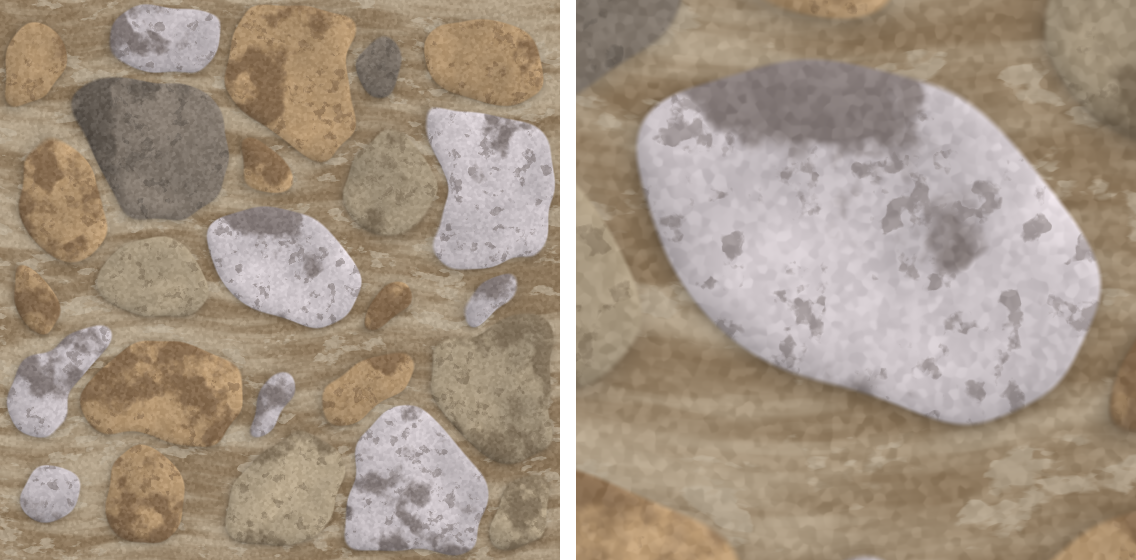
Left: the whole. Right: its middle third, enlarged.
Give the GLSL for this texture, as a WebGL 2 fragment shader.

```glsl
#version 300 es
precision highp float;
// Weathered river stones of mixed size and colour, bedded in streaked tan mortar.
uniform vec2 u_resolution;
out vec4 fragColor;

vec2 hash2(vec2 p) {
  return fract(sin(vec2(dot(p, vec2(127.1, 311.7)), dot(p, vec2(269.5, 183.3)))) * 43758.5);
}

// Cellular noise: random cell values blended by distance to the cell points
float cellNoise(vec2 p) {
  vec2 cell = floor(p);
  float total = 0.0, weights = 0.0;
  for (int y = -1; y <= 1; y++)
    for (int x = -1; x <= 1; x++) {
      vec2 c = cell + vec2(x, y);
      vec2 toPoint = c + hash2(c) - p;
      float w = exp(-6.0 * dot(toPoint, toPoint));
      total += w * hash2(c + 17.3).x;
      weights += w;
    }
  return total / weights;
}

float layeredNoise(vec2 p) {
  float total = 0.0, amp = 0.53;
  for (int i = 0; i < 4; i++) {
    total += amp * cellNoise(p);
    p = mat2(1.6, 1.3, -1.3, 1.6) * p + 5.7;
    amp *= 0.5;
  }
  return total;
}

// Approximate signed distance to an ellipse
float ellipse(vec2 p, vec2 radii) {
  float k0 = length(p / radii);
  float k1 = length(p / (radii * radii));
  return k0 * (k0 - 1.0) / (k1 + 0.001);
}

// Ellipses pressed against each other: x = signed distance, y = stone index
vec2 stones(vec2 p) {
  p += 0.006 * sin(p.yx * vec2(23.0, 27.0) + vec2(1.0, 4.0));
  p += 0.0025 * sin(p.yx * vec2(71.0, 63.0) + p * 40.0);
  const float sharpness = 75.0;
  float nearest = 2.0, owner = 0.0, others = 0.0;
  for (int i = 0; i < 25; i++) {
    float n = float(i);
    vec2 cell = vec2(i % 5, i / 5);
    vec2 h = hash2(cell + 3.0);
    vec2 center = (cell + 0.5 + 0.5 * (hash2(cell + 41.0) - 0.5)) / 5.0;
    float size = mix(0.062, 0.2, fract(n * 0.31));
    float a = h.x * 3.14;
    vec2 q = mat2(cos(a), -sin(a), sin(a), cos(a)) * (p - center);
    float d = ellipse(q, size * vec2(1.0, mix(0.55, 0.9, h.y)));
    others += exp(-0.5 * sharpness * max(d, nearest));
    if (d < nearest) {
      nearest = d;
      owner = n;
    }
  }
  // Smooth maximum of the stone, its neighbours' borders and the canvas frame
  vec2 frame = abs(p - 0.5);
  float sum = exp(sharpness * nearest)
            + exp(sharpness * (0.5 * nearest + 0.009)) * others
            + exp(sharpness * (max(frame.x, frame.y) - 0.487));
  return vec2(log(sum) / sharpness, owner);
}

vec3 stoneColor(vec2 p, float index) {
  float kind = fract(index * 0.43);
  vec3 base = vec3(0.77, 0.74, 0.755), stain = vec3(0.46, 0.42, 0.41);
  if (kind > 0.295) { base = vec3(0.69, 0.575, 0.435); stain = vec3(0.48, 0.38, 0.28); }
  if (kind > 0.62) { base = vec3(0.66, 0.60, 0.505); stain = vec3(0.47, 0.41, 0.33); }
  if (kind > 0.875) { base = vec3(0.50, 0.46, 0.42); stain = vec3(0.36, 0.33, 0.30); }
  p += hash2(vec2(index, 9.0)) * 10.0;
  float broad = cellNoise(p * 8.0);
  float detail = layeredNoise(p * 26.0);
  float blotch = smoothstep(0.51, 0.68, 0.45 * broad + 0.55 * detail);
  float speck = smoothstep(0.60, 0.74, layeredNoise(p * 60.0 + 8.0));
  vec3 col = base * (0.94 + 0.1 * hash2(vec2(index, 2.0)).x);
  col *= 0.86 + 0.28 * layeredNoise(p * 13.0 + 30.0);
  return mix(col, stain, max(0.85 * blotch, 0.5 * speck));
}

vec3 mortarColor(vec2 p) {
  vec2 wavy = p + 0.008 * sin(p.yx * vec2(19.0, 17.0));
  float streak = layeredNoise(wavy * vec2(6.0, 34.0));
  float fleck = smoothstep(0.60, 0.70, layeredNoise(wavy * vec2(24.0, 50.0) + 60.0));
  vec3 col = mix(vec3(0.55, 0.465, 0.36), vec3(0.71, 0.645, 0.55), smoothstep(0.25, 0.75, streak));
  return mix(col, vec3(0.75, 0.70, 0.62), 0.6 * fleck);
}

void main() {
  vec2 p = gl_FragCoord.xy / u_resolution;
  vec2 stone = stones(p);
  float d = stone.x;

  // Slope of the stone edge against light from the upper right
  vec2 e = vec2(0.003, 0.0);
  vec2 outward = vec2(stones(p + e.xy).x, stones(p + e.yx).x) - d;
  float lit = dot(outward / (length(outward) + 0.0005), vec2(0.65, 0.76));

  // Contact shadow on the mortar, rounded rim on the stone
  vec3 mortar = mortarColor(p) * (1.0 - (0.15 - 0.12 * lit) * exp(-max(d, 0.0) / 0.006));
  vec3 face = stoneColor(p, stone.y);
  float rim = exp(min(d, 0.0) / 0.011);
  face *= 1.0 + rim * (lit > 0.0 ? 0.12 : 0.24) * lit;
  vec3 col = mix(mortar, face, smoothstep(0.002, -0.002, d));

  // Fine surface grain
  col += 0.09 * (cellNoise(p * 210.0) - 0.5);
  fragColor = vec4(col, 1.0);
}
```
